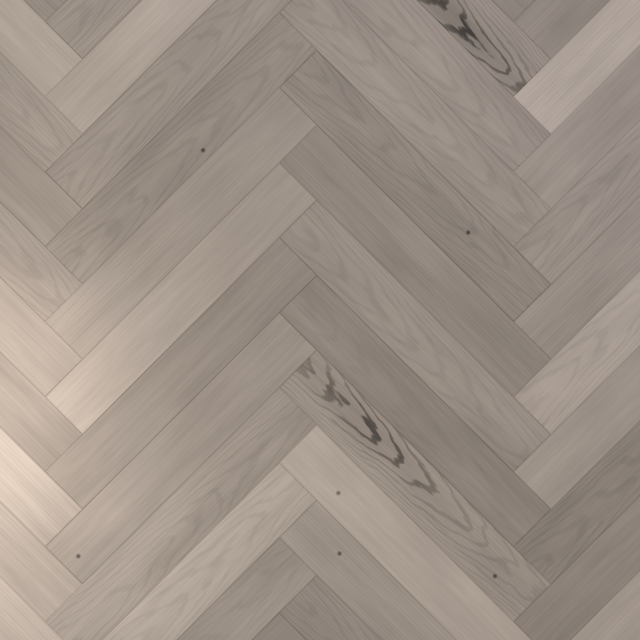
This texture is drawn by a Shadertoy shader. Its source:

```glsl
// Herringbone floor of greyed oak planks lit by a soft glow from the left.
// Zigzag seams split the canvas into columns of slanted planks; every plank
// gets its own tone, grain, arched figure and specks from hashes of its id.

const float PITCH = 0.366;              // horizontal distance between seams
const float STEP = 0.1172;              // vertical distance between planks
const vec2 CORNER = vec2(0.495, 0.922); // right-hand tip of seam zero
const vec3 OAK = vec3(0.590, 0.548, 0.510);
const vec3 GLOW = vec3(0.250, 0.220, 0.195);

float hash(vec2 p) {
    return fract(sin(dot(p, vec2(127.1, 311.7))) * 43758.5453);
}

float noise(vec2 p) {
    vec2 i = floor(p), f = fract(p);
    f = f * f * (3.0 - 2.0 * f);
    return mix(mix(hash(i), hash(i + vec2(1, 0)), f.x),
               mix(hash(i + vec2(0, 1)), hash(i + vec2(1, 1)), f.x), f.y);
}

float fbm(vec2 p) {
    float sum = 0.0, gain = 0.5;
    for (int i = 0; i < 4; i++) {
        sum += gain * noise(p);
        p = p * 2.03 + 7.1;
        gain *= 0.5;
    }
    return sum;
}

// Right-hand tip of seam k; odd seams are shifted down by one pitch.
vec2 seamTip(float k) {
    return CORNER + vec2(k * PITCH, -PITCH * mod(k, 2.0));
}

// Plank id in xy; position along and across it in zw, in plank widths.
vec4 plankAt(vec2 p) {
    float col = floor((p.x - CORNER.x) / PITCH);
    vec2 next = seamTip(col + 1.0);
    float zigzag = abs(mod(p.y - next.y + 0.5 * STEP, STEP) - 0.5 * STEP);
    if (p.x > next.x - zigzag) col += 1.0;

    float side = 1.0 - 2.0 * mod(col, 2.0);
    vec2 d = p - seamTip(col);
    float across = (d.y + side * d.x) / STEP;
    float row = floor(across);
    float start = side > 0.0 ? -(row + 1.0) : row;
    float along = (d.x - side * d.y) / STEP - start;
    return vec4(col, row, along, across - row - 0.5);
}

// Thin dark growth rings, nested as long arches around a centre line.
float arches(vec2 q, float centre, vec2 seed) {
    float v = q.y - centre;
    float ring = q.x * 1.3 + 13.0 * v * v + 1.8 * fbm(q * vec2(1.2, 4.0) + seed);
    return smoothstep(0.25, 1.0, sin(6.2832 * ring));
}

// Brightness of the plank before grain; a few regular rows are pale.
float plankTone(vec2 id, float figured) {
    float cycle = id.x == 1.0 ? 4.0 : 8.0;
    float pale = mod(id.y, cycle) == 2.0 ? 1.0 - figured : 0.0;
    return mix(mix(0.92, 1.07, hash(id + 3.7)), 1.13, pale);
}

float grain(vec2 q, vec2 id, vec2 seed) {
    float fine = noise(q * vec2(1.6, 30.0) + seed) - 0.5;
    float streak = fbm(q * vec2(0.45, 5.0) + seed) - 0.47;
    float cloud = fbm(q * vec2(0.7, 1.3) + seed.yx) - 0.47;
    float comb = sin(q.y * 100.0 + 2.0 * noise(q + seed));
    float combed = smoothstep(0.55, 0.9, hash(id + 8.3));
    return 0.05 * fine + 0.10 * streak + 0.12 * cloud + 0.014 * comb * combed;
}

vec3 floorColor(vec2 p) {
    vec4 plank = plankAt(p);
    vec2 id = plank.xy, q = plank.zw;
    vec2 seed = 60.0 * vec2(hash(id), hash(id + 5.1));
    float figured = id.x == 0.0 && mod(id.y + 5.0, 7.0) < 0.5 ? 1.0 : 0.0;
    float shade = plankTone(id, figured) + grain(q, id, seed);

    // Faint arches on some planks, dark mineral figure on the rare ones
    float faint = 0.045 * smoothstep(0.55, 0.75, hash(id + 1.9));
    shade -= faint * arches(q * vec2(0.8, 1.0), 0.3 * (hash(id + 2.2) - 0.5), seed);
    float lean = cos(id.y);
    float reach = (q.x - 3.0 + 4.0 * lean) / 1.7;
    float band = (q.y - 0.6 * lean) / 0.27;
    float stain = figured * exp(-reach * reach - band * band);
    float rings = arches(q, 0.6 * lean, seed);
    shade -= stain * (0.14 + 0.34 * rings) + 0.07 * figured * rings;

    // Small knots
    vec2 knot = vec2(6.0 * hash(id + 4.4), 0.7 * hash(id + 6.6) - 0.35);
    float speck = 1.0 - smoothstep(0.015, 0.06, length(q - knot));
    shade -= 0.4 * speck * step(0.78, hash(id + 9.2));

    // Joints between the planks, some tighter than others
    float ends = min(q.x, 2.0 * PITCH / STEP - q.x);
    float gap = min(ends, 0.5 - abs(q.y)) * STEP * 0.7071;
    shade -= mix(0.04, 0.17, hash(id + 7.7)) * (1.0 - smoothstep(0.0004, 0.0018, gap));

    // Warm glow at the left, slightly cooler light at the upper right
    vec2 away = (p - vec2(-0.05, 0.34)) / vec2(0.27, 0.31);
    vec3 light = OAK + GLOW * 1.1 * exp(-dot(away, away));
    light += vec3(0.010, 0.012, 0.022) * smoothstep(0.9, 1.8, p.x + p.y);
    light *= 1.0 - 0.05 * smoothstep(0.3, 1.1, p.x - 0.5 * p.y);
    return light * shade;
}

void mainImage(out vec4 fragColor, in vec2 fragCoord) {
    // Four samples per pixel smooth all plank edges
    vec3 color = vec3(0.0);
    for (int i = 0; i < 4; i++) {
        vec2 offset = vec2(i % 2, i / 2) * 0.5 - 0.25;
        color += floorColor((fragCoord + offset) / iResolution.y);
    }
    fragColor = vec4(color * 0.25, 1.0);
}
```
